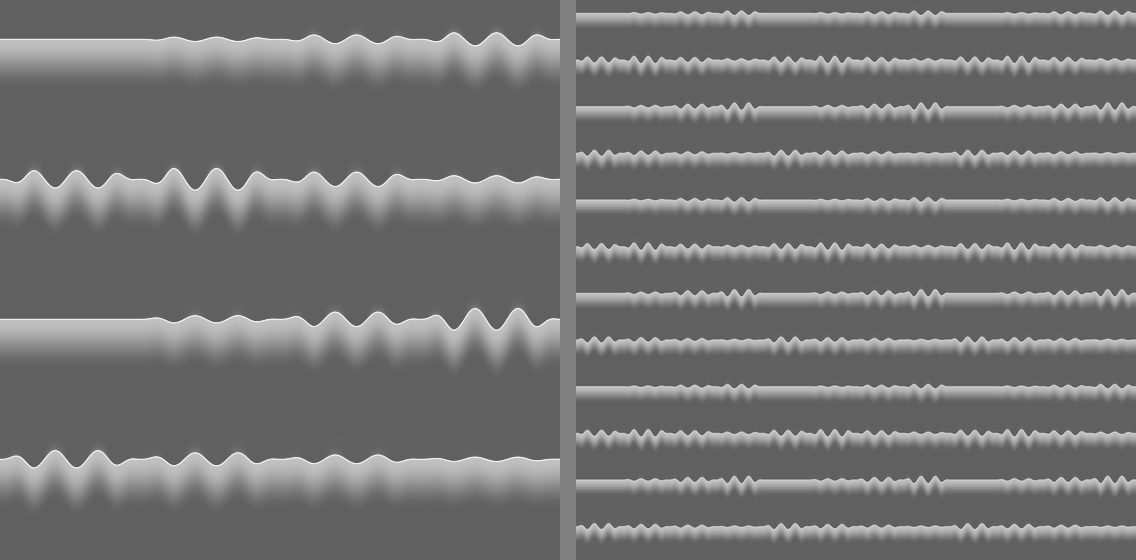
Left, the tile; right, the same tile 3 across and 3 down.
This background is drawn by a Shadertoy shader. Its source:

```glsl
// Sixteen stages of a vibrating string on a 4 x 4 grid, read left to right and down.
// Each cell holds a windowed cosine whose height swells, flips and fades back;
// a thin bright line traces it, with a soft curtain of light hanging below.

#define CELLS 4.0           // repeats across and down
#define REST_HEIGHT 0.719   // height of the still line in its cell
#define AMPLITUDE 0.077     // tallest wave, in cells
#define CYCLES 3.27         // wave cycles per cell
#define CREST_X 0.547       // position of the middle crest
#define CURTAIN 0.355       // length of the light below the line
#define LINE_HALF 0.0046    // half the line width, in cells
#define HALO_REACH 0.028    // falloff of the glow above crests

const float TAU = 6.2831853;
const vec3 BACKGROUND = vec3(0.378);
const vec3 CURTAIN_TOP = vec3(0.755);
const vec3 LINE_COLOR = vec3(0.94);

// Signed strength of a stage: slow rise, fast swing through zero, slow return.
float stageStrength(float stage) {
    float half_ = 0.5 * CELLS * CELLS;
    float m = stage - half_;
    return -sign(m) * min(abs(m) / 3.0, (half_ - abs(m)) / 5.0);
}

// Offset of the line from rest; the window pins it at both cell edges.
float wave(float x, float strength) {
    float window = smoothstep(0.0, 0.25, x) * (1.0 - smoothstep(0.75, 1.0, x));
    return AMPLITUDE * strength * window * cos(TAU * CYCLES * (x - CREST_X));
}

void mainImage(out vec4 fragColor, in vec2 fragCoord) {
    vec2 grid = fragCoord / iResolution.xy * CELLS;
    vec2 cell = floor(grid);
    vec2 p = fract(grid);
    float pixel = CELLS / min(iResolution.x, iResolution.y);

    float strength = stageStrength((CELLS - 1.0 - cell.y) * CELLS + cell.x);
    float offset = wave(p.x, strength);
    float above = p.y - REST_HEIGHT - offset;

    // Slope turns the vertical gap into an approximate true distance.
    float e = 0.002;
    float slope = (wave(p.x + e, strength) - wave(p.x - e, strength)) / (2.0 * e);
    float dist = above / sqrt(1.0 + slope * slope);

    // Curtain of light below the line.
    float below = 1.0 - smoothstep(-0.5 * pixel, 0.5 * pixel, dist);
    float fade = 1.0 - smoothstep(0.0, CURTAIN, -above);
    vec3 color = mix(BACKGROUND, CURTAIN_TOP, below * fade);

    // Faint glow over raised crests.
    float crest = smoothstep(-0.01, 0.045, offset) * smoothstep(0.0, 0.3, abs(strength));
    color += 0.11 * crest * (1.0 - below) * exp(-max(above, 0.0) / HALO_REACH);

    // Bright line.
    float line = 1.0 - smoothstep(LINE_HALF - 0.5 * pixel, LINE_HALF + 0.5 * pixel, abs(dist));
    fragColor = vec4(mix(color, LINE_COLOR, line), 1.0);
}
```
